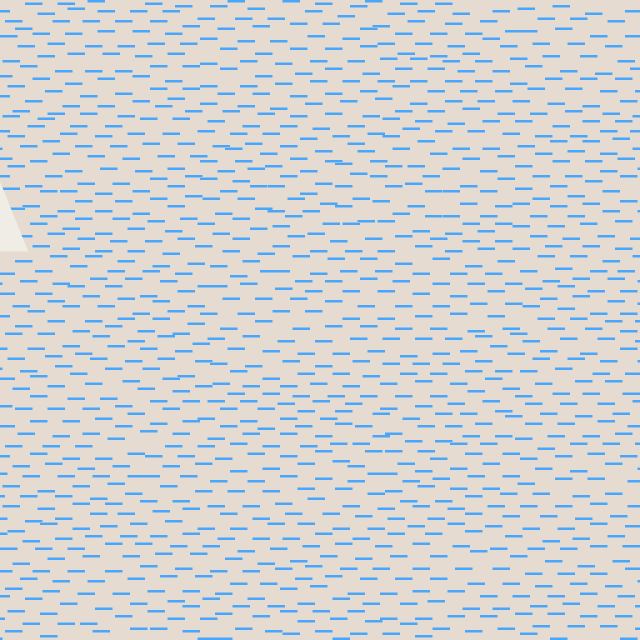
Reproduce this pattern procedurally as a Shadertoy shader.

```glsl
#define CELLS 256.0
#define COLUMNS 18.6
#define ROWS 60.0
#define DASH_SIZE vec2(7.0, 1.0)
#define JITTER vec2(0.12, 0.6)
#define WANDER vec2(0.8, 2.0)
#define GROUND vec3(0.90, 0.86, 0.82)
#define DASH_BLUE vec3(0.29, 0.65, 0.98)
#define PALE vec3(0.94, 0.93, 0.90)
#define WEDGE_CORNER vec2(11.3, 155.4)
#define WEDGE_SLOPE 0.404

float hash(vec2 p) {
    return fract(sin(dot(p, vec2(127.1, 311.7))) * 43758.5453);
}

float noise(vec2 p) {
    vec2 i = floor(p), f = fract(p);
    f = f * f * (3.0 - 2.0 * f);
    return mix(mix(hash(i), hash(i + vec2(1, 0)), f.x),
               mix(hash(i + vec2(0, 1)), hash(i + vec2(1, 1)), f.x), f.y);
}

// Dash centre: staggered lattice, slow drift, small jitter, snapped to cells
vec2 dashCentre(vec2 id, vec2 pitch) {
    vec2 drift = vec2(noise(id * vec2(0.2, 0.3) + 17.0),
                      noise(id * vec2(0.45, 0.12) + 53.0)) - 0.5;
    vec2 jitter = vec2(hash(id + 3.7), hash(id + 91.3)) - 0.5;
    vec2 lattice = id + vec2(0.25 + 0.5 * mod(id.y, 2.0), 0.5);
    return floor((lattice + drift * WANDER + jitter * JITTER) * pitch) + 0.5;
}

// Antialiased box coverage, with px the pixel width in cells
float boxCoverage(vec2 offset, vec2 size, float px) {
    vec2 c = clamp((0.5 * size - abs(offset)) / px + 0.5, 0.0, 1.0);
    return c.x * c.y;
}

float wedgeCoverage(vec2 p, float px) {
    vec2 q = p - WEDGE_CORNER;
    float slanted = -(q.x + q.y * WEDGE_SLOPE) / length(vec2(1.0, WEDGE_SLOPE));
    return clamp(min(slanted, q.y) / px + 0.5, 0.0, 1.0);
}

void mainImage(out vec4 fragColor, in vec2 fragCoord) {
    float px = CELLS / iResolution.y;
    vec2 p = fragCoord * px;
    vec2 pitch = CELLS / vec2(COLUMNS, ROWS);
    vec2 home = floor(p / pitch);

    // Nearby dashes
    float dash = 0.0;
    for (int j = -2; j <= 2; j++) {
        for (int i = -2; i <= 2; i++) {
            vec2 centre = dashCentre(home + vec2(i, j), pitch);
            dash = max(dash, boxCoverage(p - centre, DASH_SIZE, px));
        }
    }

    // Pale wedge at the left edge lies over the dashes
    vec3 color = mix(GROUND, DASH_BLUE, dash);
    color = mix(color, PALE, wedgeCoverage(p, px));
    fragColor = vec4(color, 1.0);
}
```
